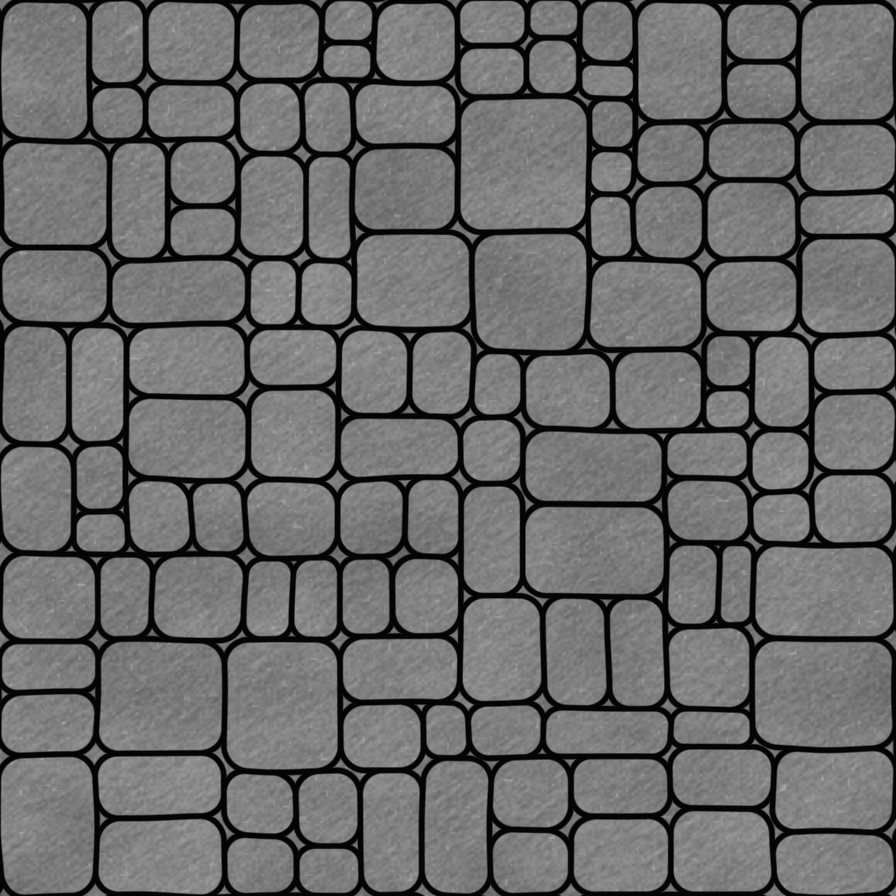
A three.js fragment shader for this texture:

```glsl
varying vec2 vUv;

// Layout
const float CELLS = 8.0;            // lattice cells across the canvas
const float EDGE_SHIFT = 0.34;      // random shift of cell edges, in cells
const float SPLIT_MIN = 0.088;      // a side longer than a random length
const float SPLIT_MAX = 0.185;      // in this range is cut in two
const float CORNER = 0.027;
const float WOBBLE = 0.005;

// Joints
const float LINE_CORE = 0.0021;
const float LINE_FADE = 0.0045;
const vec3 LINE_COLOR = vec3(0.015);
const float MORTAR_SHADE = 0.92;

// Stone surface
const float STONE_GRAY = 0.497;
const float TINT = 0.025;
const float BLOTCH = 0.15;
const float RELIEF = 0.095;
const float GRAIN = 0.075;
const float SPECK = 0.09;
const vec2 STREAK_DIR = vec2(0.82, 0.57);
const vec2 STREAK_FREQ = vec2(65.0, 150.0);
const vec2 LIGHT_STEP = vec2(-0.0018, 0.0028);

float hash(vec2 p) {
  vec3 q = fract(p.xyx * 0.1031);
  q += dot(q, q.yzx + 33.33);
  return fract((q.x + q.y) * q.z);
}

float noise(vec2 p) {
  vec2 i = floor(p);
  vec2 f = fract(p);
  f = f * f * (3.0 - 2.0 * f);
  return mix(mix(hash(i), hash(i + vec2(1.0, 0.0)), f.x),
             mix(hash(i + vec2(0.0, 1.0)), hash(i + 1.0), f.x), f.y);
}

float fbm(vec2 p) {
  float sum = 0.0;
  float gain = 0.5;
  for (int i = 0; i < 4; i++) {
    sum += gain * noise(p);
    p = p * 2.03 + 17.1;
    gain *= 0.5;
  }
  return sum;
}

// Position of the wall through a lattice vertex; the canvas rim stays straight
float wall(vec2 vertex, float coord) {
  float inner = step(0.5, coord) * step(coord, CELLS - 0.5);
  return coord + inner * EDGE_SHIFT * (2.0 * hash(vertex + 41.0) - 1.0);
}

// Interlocking rectangle of a cell as (low, high): walls alternate direction
vec4 cellRect(vec2 c) {
  vec2 e = c + 1.0;
  bool even = mod(c.x + c.y, 2.0) < 0.5;
  vec4 rect = even
    ? vec4(wall(vec2(c.x, e.y), c.x), wall(c, c.y),
           wall(vec2(e.x, c.y), e.x), wall(e, e.y))
    : vec4(wall(c, c.x), wall(vec2(e.x, c.y), c.y),
           wall(e, e.x), wall(vec2(c.x, e.y), e.y));
  return rect / CELLS;
}

// One of up to four stones, found by two random cuts across the longer side
vec4 stoneRect(vec4 rect, vec2 seed, float leaf) {
  for (int level = 0; level < 2; level++) {
    vec2 size = rect.zw - rect.xy;
    float limit = mix(SPLIT_MIN, SPLIT_MAX, hash(seed + 7.0));
    if (max(size.x, size.y) < limit) break;
    vec2 axis = size.x > size.y ? vec2(1.0, 0.0) : vec2(0.0, 1.0);
    vec2 cut = mix(rect.xy, rect.zw, mix(0.36, 0.64, hash(seed + 19.0)));
    float side = mod(leaf, 2.0);
    if (side < 0.5) rect.zw = mix(rect.zw, cut, axis);
    else rect.xy = mix(rect.xy, cut, axis);
    seed += vec2(53.0 + 31.0 * side, 67.0);
    leaf = floor(leaf * 0.5);
  }
  return rect;
}

float roundedBox(vec2 p, vec4 rect) {
  vec2 halfSize = 0.5 * (rect.zw - rect.xy);
  float radius = min(CORNER, 0.72 * min(halfSize.x, halfSize.y));
  vec2 q = abs(p - 0.5 * (rect.xy + rect.zw)) - halfSize + radius;
  return length(max(q, 0.0)) + min(max(q.x, q.y), 0.0) - radius;
}

// Signed distance to the nearest stone and its random tint
vec2 nearestStone(vec2 p) {
  vec2 best = vec2(1.0, 0.5);
  vec2 home = floor(p * CELLS);
  for (int y = -1; y <= 1; y++) {
    for (int x = -1; x <= 1; x++) {
      vec2 cell = home + vec2(float(x), float(y));
      vec4 rect = cellRect(cell);
      for (int k = 0; k < 4; k++) {
        vec4 stone = stoneRect(rect, cell, float(k));
        float d = roundedBox(p, stone);
        if (d < best.x) best = vec2(d, hash(stone.xy * 613.0));
      }
    }
  }
  return best;
}

float streaks(vec2 p) {
  vec2 q = vec2(dot(p, STREAK_DIR), dot(p, vec2(-STREAK_DIR.y, STREAK_DIR.x)));
  return 0.6 * noise(q * STREAK_FREQ) + 0.4 * noise(q * STREAK_FREQ * 2.1 + 9.0);
}

void main() {
  vec2 bend = vec2(noise(vUv * 13.0), noise(vUv * 13.0 + 71.0)) - 0.5;
  vec2 stone = nearestStone(vUv + WOBBLE * bend);

  // Rough lit surface
  float gray = STONE_GRAY + TINT * (stone.y - 0.5);
  gray += BLOTCH * (fbm(vUv * vec2(9.0, 13.0)) - 0.47);
  gray += RELIEF * (streaks(vUv) - streaks(vUv + LIGHT_STEP));
  gray += GRAIN * (noise(vUv * 290.0) - 0.5);
  gray += SPECK * smoothstep(0.86, 1.0, noise(vUv * 170.0 + 5.0));

  // Mortar gaps and dark outlines
  gray *= mix(1.0, MORTAR_SHADE, smoothstep(0.0, LINE_FADE, stone.x));
  float line = 1.0 - smoothstep(LINE_CORE, LINE_FADE, abs(stone.x));
  gl_FragColor = vec4(mix(vec3(gray), LINE_COLOR, line), 1.0);
}
```
